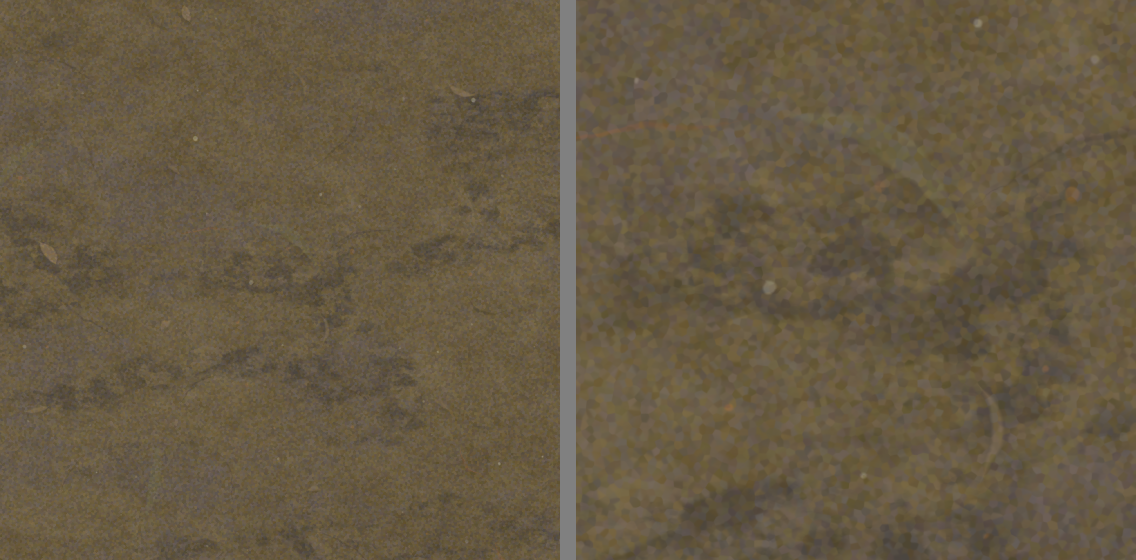
Left: the whole. Right: its middle third, enlarged.
Write a WebGL 2 fragment shader that draws this texture.

```glsl
#version 300 es
precision highp float;
// Damp brown silt with faint dark debris, thin twigs, sunken leaves and grit.
// Blended cellular noise gives the soil and its coloured grain; layered sines
// drift the tone, and tapered bowed strands form both the twigs and leaves.

uniform vec2 u_resolution;
out vec4 fragColor;

const vec3 SILT = vec3(0.416, 0.361, 0.260);
const vec3 DEBRIS = vec3(0.315, 0.282, 0.232);
const vec3 BLUE_GREY = vec3(0.388, 0.348, 0.318);
const vec3 TWIG_DARK = vec3(0.285, 0.245, 0.190);
const vec3 TWIG_WARM = vec3(0.520, 0.360, 0.240);
const vec3 LEAF_OLIVE = vec3(0.440, 0.410, 0.300);
const vec3 LEAF_TAN = vec3(0.530, 0.450, 0.330);
const vec3 GRIT_PALE = vec3(0.600, 0.570, 0.480);
const vec3 GRIT_RUST = vec3(0.560, 0.400, 0.240);
const float GRAIN_SCALE = 250.0;   // grains across the canvas
const float GRAIN_LIGHT = 0.060;   // brightness range of the grain
const float GRAIN_TINT = 0.085;    // blue to yellow range of the grain
const float GRIT_SCALE = 15.0;
const int TWIGS = 16;
const int LONG_LEAVES = 3;
const int SMALL_LEAVES = 12;

vec3 hash3(vec2 p) {
  vec3 q = fract(p.xyx * vec3(0.1031, 0.1030, 0.0973));
  q += dot(q, q.yxz + 33.33);
  return fract((q.xxy + q.yzz) * q.zyx);
}

// Cellular noise: random values of nearby cell points, softly blended.
vec3 cellNoise(vec2 p) {
  vec2 cell = floor(p), local = p - cell;
  vec4 sum = vec4(0.0);
  for (int y = -1; y <= 1; y++)
    for (int x = -1; x <= 1; x++) {
      vec2 o = vec2(x, y);
      vec2 d = o + hash3(cell + o + 71.0).xy - local;
      sum += vec4(hash3(cell + o), 1.0) * exp(-8.0 * dot(d, d));
    }
  return sum.rgb / sum.a;
}

vec3 layeredCells(vec2 p) {
  vec3 sum = vec3(0.0);
  float weight = 0.5;
  for (int i = 0; i < 4; i++) {
    sum += weight * cellNoise(p);
    p = mat2(1.9, 0.6, -0.6, 1.9) * p + 17.3;
    weight *= 0.55;
  }
  return sum / 1.01;
}

float sineDrift(vec2 p) {
  float sum = 0.0;
  for (int i = 1; i <= 4; i++) {
    float k = float(i);
    p += 0.35 * sin(p.yx * 1.3 + k * 2.1);
    sum += sin(dot(p, vec2(cos(k * 1.9), sin(k * 1.9))) * k) / k;
  }
  return sum * 0.5;
}

// Coverage of a bowed strand tapering to both tips.
float strand(vec2 p, float angle, vec2 halfSize, float bow, float soft) {
  float c = cos(angle), s = sin(angle);
  vec2 q = vec2(c * p.x + s * p.y, c * p.y - s * p.x);
  float t = q.x / halfSize.x;
  float d = abs(q.y - bow * halfSize.x * (t * t - 0.4)) - halfSize.y * (1.0 - t * t);
  return smoothstep(soft, -soft, d);
}

vec2 scatter(int i, vec2 start) {
  return fract(start + float(i) * vec2(0.7549, 0.5698));
}

void main() {
  vec2 p = gl_FragCoord.xy / u_resolution.y;
  float soft = max(0.0011, 0.8 / u_resolution.y);

  // Soil: slow drift, mottling and streaks of sunken debris
  vec3 mottle = layeredCells(p * vec2(9.0, 14.0));
  vec3 streak = layeredCells(p * vec2(4.0, 9.0) + 40.0);
  vec3 fleck = layeredCells(p * vec2(38.0, 55.0) + 9.0);
  vec3 color = SILT + 0.010 * sineDrift(p * 6.0) + 0.055 * (mottle.x - 0.5);
  color += 0.050 * (fleck.x - 0.5);
  float debris = smoothstep(0.54, 0.78, streak.x) * smoothstep(0.32, 0.68, fleck.y);
  color = mix(color, BLUE_GREY, 0.60 * smoothstep(0.46, 0.72, streak.y * 0.6 + fleck.z * 0.4));
  color = mix(color, DEBRIS, 0.75 * debris);

  vec2 wobble = (mottle.yz - 0.5) * 0.020 + (fleck.xy - 0.5) * 0.005;

  // Twigs: mostly dark and half buried, a few warm and clear
  for (int i = 0; i < TWIGS; i++) {
    vec3 h = hash3(vec2(i, 5.0));
    vec2 size = vec2(mix(0.03, 0.12, h.x * h.x), mix(0.0012, 0.0026, h.y));
    float cover = strand(p + wobble - scatter(i, vec2(0.84, 0.17)), (h.z - 0.5) * 2.4, size, h.y - 0.5, soft);
    bool warm = i % 6 == 0;
    color = mix(color, warm ? TWIG_WARM : TWIG_DARK, cover * (warm ? 0.60 : 0.42) * mix(0.4, 1.0, fleck.z));
  }

  // Leaves: long faint blades first, then small tan ones with a shadow
  for (int i = 0; i < LONG_LEAVES + SMALL_LEAVES; i++) {
    vec3 h = hash3(vec2(i, 23.0));
    bool blade = i < LONG_LEAVES;
    vec2 size = blade ? vec2(0.065, 0.010) : vec2(mix(0.009, 0.027, h.x), mix(0.003, 0.010, h.y * h.y));
    vec2 q = p + wobble * 0.6 - scatter(i, vec2(0.52, 0.57));
    float angle = h.z * 3.1 - 0.8, bow = (h.x - 0.5) * 0.7;
    float shade = strand(q + vec2(0.001, 0.005), angle, size, bow, 0.006);
    float cover = strand(q, angle, size, bow, soft * 1.5);
    color = mix(color, DEBRIS, shade * (blade ? 0.22 : 0.45));
    color = mix(color, blade ? LEAF_OLIVE : LEAF_TAN, cover * (blade ? 0.55 : mix(0.35, 0.85, h.y)));
  }

  // Grit: sparse small pale or rusty specks
  vec2 cell = floor(p * GRIT_SCALE);
  vec3 place = hash3(cell + 130.0), kind = hash3(cell + 310.0);
  vec2 center = (cell + 0.2 + 0.6 * place.xy) / GRIT_SCALE;
  float radius = mix(0.0012, 0.0050, kind.x * kind.x * kind.x);
  float speck = smoothstep(soft, -soft, length(p - center + (fleck.yz - 0.5) * 0.004) - radius);
  color = mix(color, kind.y < 0.5 ? GRIT_PALE : GRIT_RUST, speck * step(place.z, 0.4) * mix(0.25, 0.75, kind.z));

  // Fine coloured grain over everything
  vec3 grain = cellNoise(p * GRAIN_SCALE) - 0.5;
  color += GRAIN_LIGHT * grain.x + GRAIN_TINT * grain.y * vec3(-0.25, -0.12, 1.0);
  color.r += 0.03 * grain.z;
  fragColor = vec4(color, 1.0);
}
```
